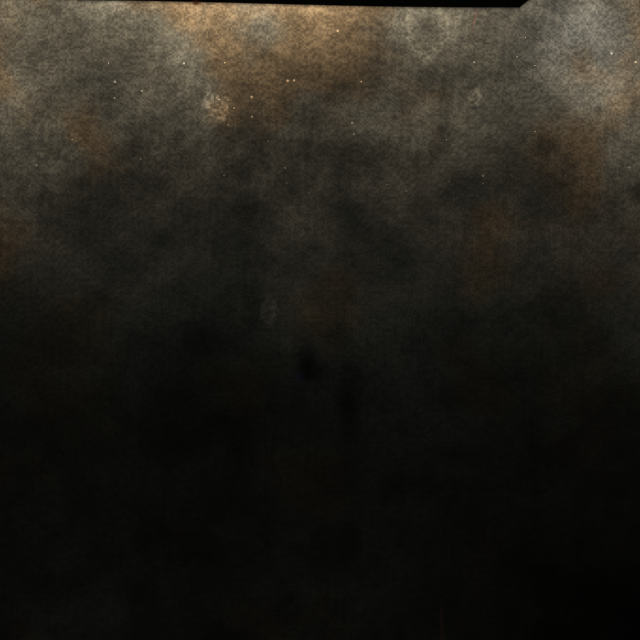
A WebGL 1 fragment shader for this texture:

```glsl
precision highp float;

uniform vec2 u_resolution;

const vec3 WARM_TINT = vec3(1.0, 0.925, 0.765);
const vec3 DARK_TINT = vec3(0.98, 1.03, 0.86);
const vec3 GREY_TINT = vec3(0.98, 0.95, 0.87);
const vec3 BROWN_TINT = vec3(1.08, 0.96, 0.84);
const vec3 RUST = vec3(0.22, 0.09, 0.04);
const float FLOOR_LIGHT = 0.038;
const float WALL_LIGHT = 0.43;
const float FADE_START = -0.25;
const float FADE_END = 0.70;
const float BLOTCH_AMOUNT = 0.95;
const float MOTTLE_AMOUNT = 0.55;
const float GRAIN_AMOUNT = 0.34;
const float SPECK_CELLS = 75.0;
const float SPECK_CHANCE = 0.022;

float hash(vec2 p) {
  return fract(sin(dot(p, vec2(127.1, 311.7))) * 43758.545);
}

float noise(vec2 p) {
  vec2 i = floor(p);
  vec2 f = fract(p);
  f = f * f * (3.0 - 2.0 * f);
  return mix(mix(hash(i), hash(i + vec2(1.0, 0.0)), f.x),
             mix(hash(i + vec2(0.0, 1.0)), hash(i + 1.0), f.x), f.y);
}

float fbm(vec2 p) {
  float sum = 0.0;
  float gain = 0.5;
  for (int i = 0; i < 5; i++) {
    sum += gain * noise(p);
    p = mat2(1.6, 1.2, -1.2, 1.6) * p + 7.3;
    gain *= 0.5;
  }
  return sum;
}

// Soft elliptical falloff
float blob(vec2 p, vec2 center, vec2 size) {
  vec2 d = (p - center) / size;
  return exp(-dot(d, d));
}

// Crusty disc, broken up by noise; rimWeight sets how ringed it looks
float stain(vec2 p, vec2 center, float radius, float rimWeight) {
  vec2 d = (p - center) * vec2(1.05, 0.85);
  float r = length(d) / radius + 0.6 * (noise(p * 80.0) - 0.5);
  float rim = exp(-pow((r - 0.85) / 0.22, 2.0));
  float fill = 1.0 - smoothstep(0.5, 1.15, r);
  float crust = smoothstep(0.3, 0.8, noise(p * 250.0));
  return mix(fill, rim, rimWeight) * (0.25 + crust);
}

// Scattered pale flecks, one at most per cell
float specks(vec2 p) {
  vec2 cell = floor(p * SPECK_CELLS);
  vec2 offset = 0.25 + 0.5 * vec2(hash(cell + 3.1), hash(cell + 8.7));
  float d = length(fract(p * SPECK_CELLS) - offset);
  float size = 0.06 + 0.12 * hash(cell + 5.3);
  return step(1.0 - SPECK_CHANCE, hash(cell)) * (1.0 - smoothstep(size * 0.4, size + 0.06, d));
}

void main() {
  vec2 uv = gl_FragCoord.xy / u_resolution;
  vec2 p = vec2(uv.x, 1.0 - uv.y); // y is depth below the top edge
  float edge = 1.0 / u_resolution.y;

  // Light falling down the wall
  float light = WALL_LIGHT * (1.0 - smoothstep(FADE_START, FADE_END, p.y));
  float rightGlow = blob(p, vec2(0.91, 0.06), vec2(0.10, 0.10));
  light += 0.18 * blob(p, vec2(0.42, 0.01), vec2(0.21, 0.07));
  light += 0.17 * rightGlow;
  light *= 1.0 - 0.30 * blob(p, vec2(0.66, 0.11), vec2(0.10, 0.06));
  light *= 1.0 - 0.32 * blob(p, vec2(0.83, 0.27), vec2(0.12, 0.08));
  light *= 1.0 - 0.18 * blob(p, vec2(0.05, 0.07), vec2(0.12, 0.06));
  light *= 1.0 - 0.25 * blob(p, vec2(0.12, 0.29), vec2(0.16, 0.08));
  light *= 1.0 - 0.25 * blob(p, vec2(0.53, 0.24), vec2(0.10, 0.03));
  light += 0.05 * blob(p, vec2(0.02, 0.16), vec2(0.03, 0.04));
  float lowerRight = smoothstep(0.45, 1.0, p.x) * smoothstep(0.6, 0.95, p.y);
  light += FLOOR_LIGHT * (1.0 - 0.65 * lowerRight);

  // Cloudy patina, mottling, dark patches and fine grain
  float cloud = fbm(p * 6.0 + 2.0) - 0.47;
  float mottle = fbm(p * 24.0 + 5.0) - 0.48;
  float patches = smoothstep(0.52, 0.72, fbm(p * 13.0 + 21.0));
  float grain = noise(p * 340.0) + 0.6 * noise(p * vec2(110.0, 190.0)) - 0.8;
  light *= 1.0 + BLOTCH_AMOUNT * cloud;
  light *= 1.0 + MOTTLE_AMOUNT * mottle;
  light *= 1.0 - 0.25 * patches * smoothstep(0.03, 0.2, p.y);
  light *= 1.0 + GRAIN_AMOUNT * grain;

  // Mineral stains and flecks
  light += 0.22 * stain(p, vec2(0.339, 0.167), 0.021, 0.5);
  light += 0.10 * stain(p, vec2(0.667, 0.039), 0.038, 0.85);
  light += 0.12 * stain(p, vec2(0.743, 0.154), 0.014, 0.1);
  light += 0.07 * stain(p, vec2(0.088, 0.220), 0.038, 0.6);
  light += 0.05 * stain(p, vec2(0.421, 0.488), 0.018, 0.0);
  light += 0.34 * specks(p) * (1.0 - smoothstep(0.1, 0.42, p.y));

  // Dark smudges near the middle
  float cutoff = 1.0 - smoothstep(0.590, 0.599, p.y);
  light *= 1.0 - 0.65 * blob(p, vec2(0.482, 0.575), vec2(0.018, 0.038)) * cutoff;
  light *= 1.0 - 0.40 * blob(p, vec2(0.547, 0.645), vec2(0.014, 0.045));

  vec3 tint = mix(DARK_TINT, WARM_TINT, smoothstep(0.04, 0.16, light));
  tint = mix(tint, GREY_TINT, 0.7 * rightGlow);
  tint *= mix(vec3(1.0), BROWN_TINT, smoothstep(0.45, 0.7, fbm(p * 8.0 + 40.0)));
  vec3 color = max(light, 0.0) * tint;
  color += vec3(0.01, 0.012, 0.05) * blob(p, vec2(0.467, 0.588), vec2(0.007, 0.005));

  // Rusty streaks
  color += vec3(0.10, 0.0, 0.0) * blob(p, vec2(0.742 - 0.2 * (p.y - 0.03), 0.03), vec2(0.0015, 0.018));
  float wedge = abs(p.x - 0.687 - 0.08 * (p.y - 0.935)) - 0.08 * (p.y - 0.935);
  color += 0.12 * RUST * (1.0 - smoothstep(-edge, edge, wedge)) * step(0.935, p.y);

  // Black bar along the top, tapering left and cut at the right
  float barDepth = min(0.0115 * smoothstep(0.08, 0.75, p.x), (0.826 - p.x) * 0.8);
  float bar = 1.0 - smoothstep(-edge, edge, p.y - barDepth);
  float shadow = 1.0 - smoothstep(0.0, 0.006, p.y - barDepth);
  color *= 1.0 - 0.3 * shadow * step(0.12, p.x) * step(p.x, 0.83);
  color = mix(color, vec3(0.012, 0.010, 0.008), bar * step(0.1, p.x));
  color = mix(color, RUST, 0.8 * blob(p, vec2(0.306, 0.004), vec2(0.006, 0.004)));

  gl_FragColor = vec4(clamp(color, 0.0, 1.0), 1.0);
}
```
